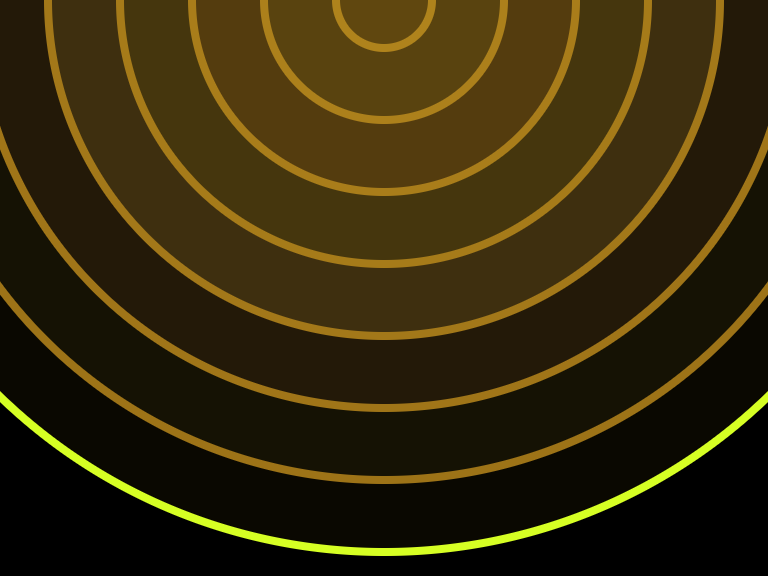
This background is drawn by a Shadertoy shader. Its source:

```glsl
// Concentric amber rings hang from the middle of the top edge.
// Bands between them darken outwards to black; the last ring is bright lime.
// Distance to the centre gives both the band index and the nearest ring.

const float RING_COUNT   = 8.0;
const float FIRST_RADIUS = 1.0 / 12.0;  // lengths are in canvas heights
const float RING_SPACING = 0.125;
const float RING_WIDTH   = 1.0 / 72.0;

const vec3 RING_INNER = vec3(0.685, 0.512, 0.110);
const vec3 RING_OUTER = vec3(0.605, 0.440, 0.086);
const vec3 RING_LAST  = vec3(0.840, 1.000, 0.140);

// Band fills from the central disc outwards
const vec3 BAND_COLORS[9] = vec3[9](
    vec3(0.375, 0.280, 0.060),
    vec3(0.350, 0.263, 0.058),
    vec3(0.330, 0.235, 0.054),
    vec3(0.272, 0.212, 0.050),
    vec3(0.243, 0.184, 0.058),
    vec3(0.137, 0.098, 0.031),
    vec3(0.082, 0.070, 0.016),
    vec3(0.038, 0.031, 0.002),
    vec3(0.0)
);

vec3 ringColor(float index) {
    float lastIndex = RING_COUNT - 1.0;
    vec3 amber = mix(RING_INNER, RING_OUTER, index / lastIndex);
    return index > lastIndex - 0.5 ? RING_LAST : amber;
}

void mainImage(out vec4 fragColor, in vec2 fragCoord) {
    float pixel = 1.0 / iResolution.y;
    vec2 center = vec2(0.5 * iResolution.x / iResolution.y, 1.0);
    float radius = length(fragCoord * pixel - center);

    // Ring coordinate: whole numbers lie on the ring centre lines
    float ringCoord = (radius - FIRST_RADIUS) / RING_SPACING;

    // Flat band fill; its seams are hidden under the rings
    int band = int(clamp(floor(ringCoord) + 1.0, 0.0, RING_COUNT));
    vec3 color = BAND_COLORS[band];

    // Nearest ring with a smooth edge
    float ring = clamp(floor(ringCoord + 0.5), 0.0, RING_COUNT - 1.0);
    float edge = abs(ringCoord - ring) * RING_SPACING - 0.5 * RING_WIDTH;
    float coverage = clamp(0.5 - edge / pixel, 0.0, 1.0);
    color = mix(color, ringColor(ring), coverage);

    fragColor = vec4(color, 1.0);
}
```
